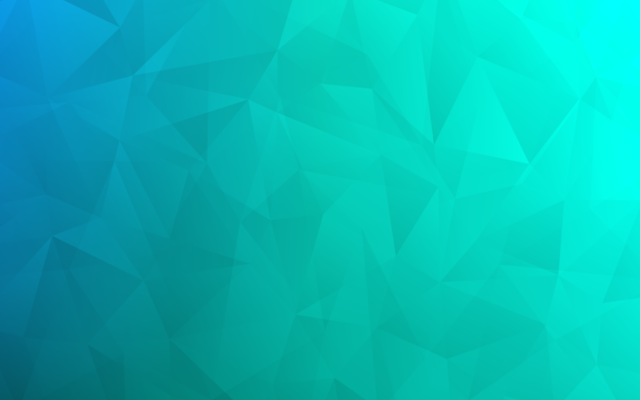
Give the GLSL for this background, as a WebGL 1 fragment shader.

```glsl
precision highp float;
// Low-poly backdrop: a blue to teal to aqua gradient, darker towards the bottom,
// shaded by two triangle meshes built on jittered grids. Every facet gets its own
// brightness and a soft linear ramp, and neighbours blend over one pixel.

uniform vec2 u_resolution;

vec2 hash2(vec2 p) {
  vec3 q = fract(p.xyx * vec3(0.1031, 0.1030, 0.0973));
  q += dot(q, q.yzx + 33.33);
  return fract((q.xx + q.yz) * q.zy);
}

float cross2(vec2 a, vec2 b) {
  return a.x * b.y - a.y * b.x;
}

// Signed distance from an edge, positive on its left
float edgeSide(vec2 p, vec2 a, vec2 b) {
  return cross2(b - a, p - a) / length(b - a);
}

// Smallest area of the two triangles made by splitting a quad along a-c
float splitQuality(vec2 a, vec2 b, vec2 c, vec2 d) {
  return min(cross2(b - a, c - a), cross2(c - a, d - a));
}

vec2 meshVertex(vec2 cell) {
  return cell + 0.72 * (hash2(cell + 57.0) - 0.5);
}

// Returns facet shade times coverage, and coverage
vec2 facet(vec2 p, vec2 a, vec2 b, vec2 c, vec2 id, float pixel) {
  float inside = min(edgeSide(p, a, b), min(edgeSide(p, b, c), edgeSide(p, c, a)));
  float coverage = smoothstep(-pixel, pixel, inside);
  vec2 rnd = hash2(id * 3.7 + 11.0);
  float angle = 6.2832 * rnd.y;
  float ramp = dot(p - (a + b + c) / 3.0, vec2(cos(angle), sin(angle)));
  return coverage * vec2(rnd.x - 0.5 + 0.55 * ramp, 1.0);
}

float meshShade(vec2 p, float pixel) {
  vec2 total = vec2(0.0, 0.0001);
  for (int j = -1; j <= 1; j++) {
    for (int i = -1; i <= 1; i++) {
      vec2 cell = floor(p) + vec2(float(i), float(j));
      vec2 a = meshVertex(cell);
      vec2 b = meshVertex(cell + vec2(1.0, 0.0));
      vec2 c = meshVertex(cell + vec2(1.0, 1.0));
      vec2 d = meshVertex(cell + vec2(0.0, 1.0));
      // Split along the diagonal that leaves the fuller triangles
      if (splitQuality(a, b, c, d) > splitQuality(b, c, d, a)) {
        total += facet(p, a, b, c, cell, pixel);
        total += facet(p, a, c, d, cell + 0.5, pixel);
      } else {
        total += facet(p, b, c, d, cell, pixel);
        total += facet(p, b, d, a, cell + 0.5, pixel);
      }
    }
  }
  return total.x / total.y;
}

// Smooth horizontal blend through five colours
vec3 ramp5(float x, vec3 c0, vec3 c1, vec3 c2, vec3 c3, vec3 c4) {
  vec3 col = mix(c0, c1, clamp(x / 0.27, 0.0, 1.0));
  col = mix(col, c2, clamp((x - 0.27) / 0.23, 0.0, 1.0));
  col = mix(col, c3, clamp((x - 0.5) / 0.3, 0.0, 1.0));
  return mix(col, c4, clamp((x - 0.8) / 0.2, 0.0, 1.0));
}

vec2 turn(vec2 p, float angle) {
  float s = sin(angle), c = cos(angle);
  return vec2(c * p.x - s * p.y, s * p.x + c * p.y);
}

void main() {
  vec2 uv = gl_FragCoord.xy / u_resolution;
  vec2 p = gl_FragCoord.xy / u_resolution.y;
  float pixel = 1.0 / u_resolution.y;

  // Background gradient
  vec3 top = ramp5(uv.x, vec3(0.04, 0.58, 0.87), vec3(0.03, 0.70, 0.77),
    vec3(0.03, 0.84, 0.75), vec3(0.01, 0.98, 0.88), vec3(0.0, 1.08, 1.01));
  vec3 bottom = ramp5(uv.x, vec3(0.02, 0.37, 0.42), vec3(0.01, 0.49, 0.46),
    vec3(0.01, 0.62, 0.56), vec3(0.02, 0.75, 0.68), vec3(0.02, 0.84, 0.76));
  vec3 col = mix(bottom, top, pow(uv.y, 0.85));

  // Main facets, then a fainter mesh that adds slivers
  float shade = 0.085 * meshShade(turn(p, 0.45) * 5.4 + 20.0, 5.4 * pixel);
  shade += 0.045 * meshShade(turn(p, -0.6) * 4.1 + 40.0, 4.1 * pixel);
  col *= 1.0 + shade * mix(1.25, 0.75, uv.x);

  gl_FragColor = vec4(clamp(col, 0.0, 1.0), 1.0);
}
```
